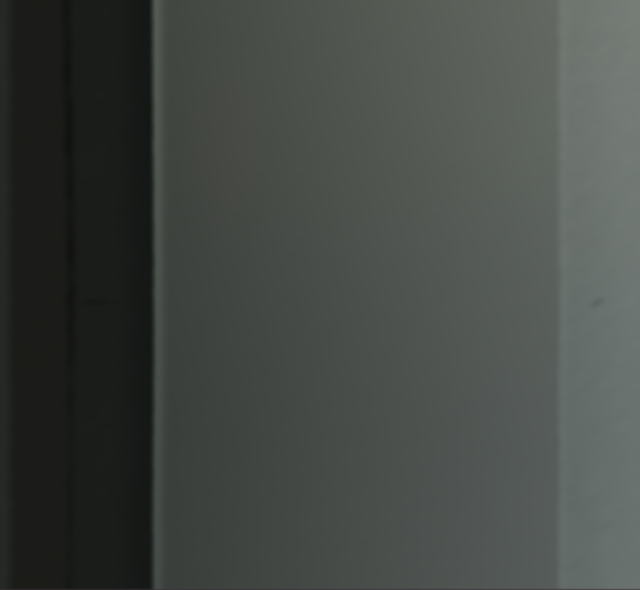
Write a WebGL 2 fragment shader that draws this texture.

```glsl
#version 300 es
precision highp float;
// Dim painted wall: dark grooved recess at left, softly lit flat face, paler strip at right.

uniform vec2 u_resolution;
out vec4 outColor;

// Vertical boundaries, as fractions of the canvas width
const float SLIVER_X = 0.015;
const float GROOVE_X = 0.110;
const float RECESS_X = 0.239;
const float STRIP_X = 0.873;

// Half widths of the soft boundaries, their wobble, and the surface relief
const float RECESS_SOFT = 0.0070;
const float STRIP_SOFT = 0.0075;
const float EDGE_WOBBLE = 0.0040;
const float RELIEF = 0.020;
const float GRAIN = 0.005;

// Colours
const vec3 SLIVER = vec3(0.150, 0.158, 0.146);
const vec3 RECESS_WARM = vec3(0.106, 0.110, 0.097);
const vec3 RECESS_COOL = vec3(0.100, 0.111, 0.100);
const vec3 RECESS_DEEP = vec3(0.079, 0.093, 0.084);
const vec3 GROOVE = vec3(0.068, 0.072, 0.064);
const vec3 FACE_LEFT_LOW = vec3(0.222, 0.240, 0.228);
const vec3 FACE_LEFT_HIGH = vec3(0.256, 0.272, 0.248);
const vec3 FACE_RIGHT_LOW = vec3(0.340, 0.362, 0.352);
const vec3 FACE_RIGHT_HIGH = vec3(0.392, 0.414, 0.386);
const vec3 STRIP_LOW = vec3(0.382, 0.413, 0.404);
const vec3 STRIP_HIGH = vec3(0.428, 0.456, 0.434);
const vec3 RIM_LIGHT = vec3(0.062, 0.070, 0.065);
const vec3 WARM_TINT = vec3(0.005, -0.001, -0.001);
const vec3 BASE_LINE = vec3(0.220, 0.190, 0.210);

vec2 hashGradient(vec2 cell) {
  vec3 q = fract(vec3(cell.xyx) * vec3(0.1031, 0.1030, 0.0973));
  q += dot(q, q.yzx + 33.33);
  return fract((q.xx + q.yz) * q.zy) * 2.0 - 1.0;
}

float gradientNoise(vec2 p) {
  vec2 i = floor(p), f = p - i;
  vec2 u = f * f * f * (f * (f * 6.0 - 15.0) + 10.0);
  vec2 e = vec2(1.0, 0.0);
  float a = dot(hashGradient(i), f);
  float b = dot(hashGradient(i + e.xy), f - e.xy);
  float c = dot(hashGradient(i + e.yx), f - e.yx);
  float d = dot(hashGradient(i + e.xx), f - e.xx);
  return mix(mix(a, b, u.x), mix(c, d, u.x), u.y);
}

float fbm(vec2 p) {
  float sum = 0.0, amplitude = 0.5;
  for (int i = 0; i < 3; i++) {
    sum += amplitude * gradientNoise(p);
    p = mat2(1.6, 1.2, -1.2, 1.6) * p + 7.3;
    amplitude *= 0.5;
  }
  return sum;
}

// Rotate so that x runs along the rising brush strokes
vec2 strokeSpace(vec2 p) {
  return mat2(0.87, -0.5, 0.5, 0.87) * p;
}

float wobble(float y, float seed) {
  return EDGE_WOBBLE * (0.6 * gradientNoise(vec2(y * 11.0, seed)) + 0.7 * gradientNoise(vec2(y * 46.0, seed + 5.5)));
}

float softStep(float edge, float width, float x) {
  return smoothstep(edge - width, edge + width, x);
}

float bell(float x, float width) {
  return exp(-x * x / (width * width));
}

float smudge(vec2 p, vec2 size) {
  return exp(-dot(p / size, p / size));
}

void main() {
  vec2 uv = gl_FragCoord.xy / u_resolution;
  float aspect = u_resolution.x / u_resolution.y;
  vec2 p = vec2(uv.x * aspect, uv.y);

  float bow = 0.002 * (1.0 - 2.0 * abs(uv.y - 0.45));
  float sliverX = SLIVER_X + wobble(uv.y, 1.3);
  float grooveX = GROOVE_X - 0.005 * smoothstep(0.6, 1.0, uv.y) + wobble(uv.y, 4.7);
  float recessX = RECESS_X - 0.001 + bow + 0.4 * wobble(uv.y, 8.2);
  float stripX = STRIP_X + 0.8 * wobble(uv.y, 12.6);

  // Dark recess with a broken groove and a dim left sliver
  vec3 recess = mix(RECESS_WARM, RECESS_COOL, softStep(grooveX, 0.025, uv.x));
  recess = mix(recess, RECESS_DEEP, smoothstep(0.165, recessX, uv.x));
  float grooveDepth = (0.4 + 0.4 * smoothstep(0.2, 0.7, uv.y)) * (1.0 + 0.9 * gradientNoise(vec2(uv.y * 22.0, 3.4)));
  recess = mix(recess, GROOVE, clamp(grooveDepth, 0.0, 1.0) * bell(uv.x - grooveX, 0.008));
  recess *= 1.0 - 0.15 * smudge(p - vec2(0.15 * aspect, 0.488), vec2(0.025, 0.007));
  recess = mix(SLIVER, recess, softStep(sliverX, 0.011, uv.x));

  // Lit face: brighter to the right and the top
  float across = clamp((uv.x - RECESS_X) / (STRIP_X - RECESS_X), 0.0, 1.0);
  vec3 faceLow = mix(FACE_LEFT_LOW, FACE_RIGHT_LOW, across);
  vec3 faceHigh = mix(FACE_LEFT_HIGH, FACE_RIGHT_HIGH, across);
  vec3 face = mix(faceLow, faceHigh, smoothstep(0.2, 1.1, uv.y));
  face += WARM_TINT * (smudge(uv - vec2(0.36, 0.74), vec2(0.07, 0.18)) + 0.6 * smudge(uv - vec2(0.61, 0.29), vec2(0.08, 0.08)));
  face += RIM_LIGHT * bell(uv.x - recessX - 0.006, 0.011) * mix(0.8, 1.2, uv.y);

  // Pale right strip, brightening outward, with a small chip
  vec3 strip = mix(STRIP_LOW, STRIP_HIGH, smoothstep(0.2, 1.0, uv.y));
  strip += 0.032 * smoothstep(STRIP_X, 1.0, uv.x) + 0.010 * bell(uv.x - stripX - 0.008, 0.008);
  vec2 chip = strokeSpace(p - vec2(0.934 * aspect, 0.487));
  strip -= 0.045 * smudge(chip, vec2(0.013, 0.007));

  float onFace = softStep(recessX, RECESS_SOFT, uv.x);
  float onStrip = softStep(stripX, STRIP_SOFT, uv.x);
  vec3 color = mix(mix(recess, face, onFace), strip, onStrip);

  // Slanted brush relief, strongest on the strip, plus faint mottling
  float strokes = fbm(strokeSpace(p) * vec2(20.0, 44.0));
  color += RELIEF * strokes * (0.2 + 0.1 * onFace + 0.8 * onStrip) + GRAIN * fbm(p * 6.0);

  // Faint dark line along the base
  color = mix(color, BASE_LINE, 0.6 * (1.0 - smoothstep(0.0005, 0.0035, uv.y)));
  outColor = vec4(color, 1.0);
}
```
